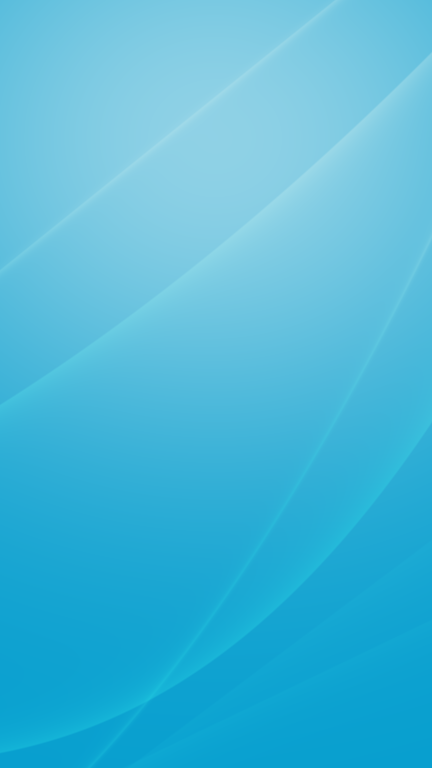
A Shadertoy shader for this background:

```glsl
// Calm blue backdrop: a soft radial light over deep cyan, crossed by curved sheens.
// Each sheen is the signed distance to a cubic curve, sharp on one side and
// fading exponentially on the other; its tint warms to white with height.
#define DEEP_BLUE vec3(0.02, 0.62, 0.81)
#define PALE_BLUE vec3(0.56, 0.82, 0.90)
#define CYAN_SHEEN vec3(0.18, 0.90, 0.92)
#define WHITE_SHEEN vec3(0.85, 0.96, 0.95)
#define LIGHT_CENTER vec2(0.28, 0.82)
#define LIGHT_RADIUS 0.43
#define LIGHT_SQUASH 0.88
#define FRAME vec2(0.5625, 1.0)

// Approximate distance to y = k.x + k.y x + k.z x^2 + k.w x^3, positive above.
float curveDistance(vec2 p, vec4 k) {
    float height = k.x + p.x * (k.y + p.x * (k.z + p.x * k.w));
    float slope = k.y + p.x * (2.0 * k.z + 3.0 * k.w * p.x);
    return (p.y - height) / sqrt(1.0 + slope * slope);
}

// Crisp at zero, fading over the given width on the positive side.
float sheen(float d, float width) {
    float edge = 1.2 / iResolution.y;
    return smoothstep(-edge, edge, d) * exp(-max(d, 0.0) / width);
}

// Narrow, soft ridge along a curve.
float ridge(float d, float width) {
    return exp(-d * d / (width * width));
}

void mainImage(out vec4 fragColor, in vec2 fragCoord) {
    vec2 p = fragCoord / iResolution.xy * FRAME;

    // Background light
    vec2 fromLight = (p - LIGHT_CENTER) * vec2(LIGHT_SQUASH, 1.0) / LIGHT_RADIUS;
    vec3 color = mix(DEEP_BLUE, PALE_BLUE, exp(-dot(fromLight, fromLight)));
    vec3 tint = mix(CYAN_SHEEN, WHITE_SHEEN, smoothstep(0.3, 0.85, p.y));

    // Signed distances to the six curves
    float upperLine = curveDistance(p, vec4(0.648, 0.806, 0.0, 0.0));
    float mainArc = curveDistance(p, vec4(0.4727, 0.63, 0.332, 0.0));
    float steepLine = curveDistance(p, vec4(-0.1093, 0.806, 1.094, 0.0));
    float lowerArc = curveDistance(p, vec4(0.0195, 0.191, 0.745, 0.493));
    float faintUpper = curveDistance(p, vec4(-0.125, 0.75, 0.0, 0.0));
    float faintLower = curveDistance(p, vec4(-0.077, 0.48, 0.0, 0.0));

    // Broad arcs
    color = mix(color, tint, 0.30 * sheen(-mainArc, 0.022));
    color = mix(color, tint, 0.30 * sheen(lowerArc, 0.026));

    // Thin lines
    color = mix(color, tint, 0.22 * sheen(-upperLine, 0.006) + 0.06 * ridge(upperLine, 0.006));
    color = mix(color, tint, 0.16 * sheen(steepLine, 0.008) + 0.10 * ridge(steepLine, 0.003));

    // Faint folds in the lower corner
    color = mix(color, tint, 0.07 * sheen(-faintUpper, 0.035));
    color = mix(color, tint, 0.07 * sheen(-faintLower, 0.025));

    fragColor = vec4(color, 1.0);
}
```
